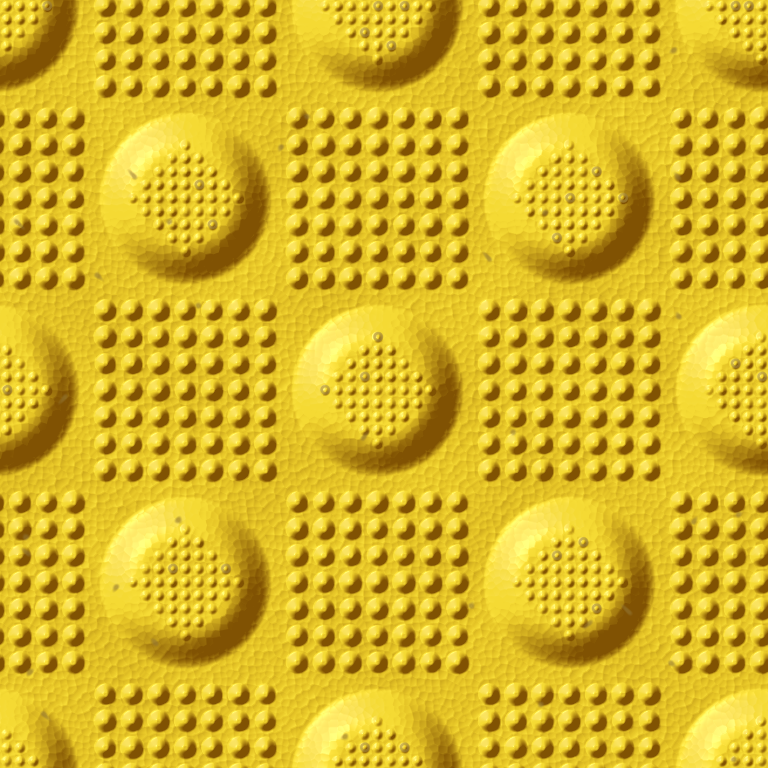
Write a Shadertoy shader that draws this texture.

```glsl
// Yellow tactile paving: round domes with dotted diamonds alternating with 7x7 stud panels.

const float MODULES = 4.0;   // modules per side, domes and panels in a checkerboard
const float TAU = 6.2831853;

vec2 hash(vec2 p) {
    vec3 q = fract(p.xyx * vec3(0.1031, 0.1030, 0.0973));
    q += dot(q, q.yzx + 33.33);
    return fract((q.xx + q.yz) * q.zy);
}

// Wrapping cellular noise: distance to the nearest point and its random value
vec2 cellular(vec2 g, float density) {
    vec2 p = g * density, base = floor(p);
    vec2 nearest = vec2(9.0, 0.0);
    for (int j = -1; j <= 1; j++)
    for (int i = -1; i <= 1; i++) {
        vec2 cell = base + vec2(i, j);
        vec2 rnd = hash(mod(cell, MODULES * density) + density);
        float d = length(cell + 0.1 + 0.8 * rnd - p);
        if (d < nearest.x) nearest = vec2(d, fract(rnd.x * 17.0 + rnd.y * 5.0));
    }
    return nearest;
}

float bump(float d) { return 1.0 - smoothstep(0.15, 1.0, d); }

bool isDome(vec2 id) { return mod(id.x + id.y, 2.0) < 0.5; }

// Small dot on a dome: distance in dot radii, and a random value
vec2 domeDot(vec2 p, vec2 id) {
    vec2 k = round(p / 0.069);
    if (abs(k.x) + abs(k.y) > 4.5) return vec2(9.0, 0.0);
    float rnd = hash(mod(id, MODULES) * 11.0 + k + 7.0).x;
    return vec2(length(p - k * 0.069) / 0.031, rnd);
}

// Moulded height, in module units
float relief(vec2 g) {
    vec2 id = round(g), p = g - id;
    if (isDome(id)) {
        float d = length(p) / 0.45;
        vec2 dotInfo = domeDot(p, id);
        return 0.115 * (1.0 - smoothstep(0.25, 1.0, d * d))
             + (0.010 + 0.005 * dotInfo.y) * bump(dotInfo.x);
    }
    vec2 k = clamp(round(p / 0.139), -3.0, 3.0);
    vec2 rnd = hash(mod(id, MODULES) * 13.0 + k + 5.0);
    float radius = 0.057 + 0.007 * rnd.x;
    return (0.042 + 0.008 * rnd.y) * bump(length(p - k * 0.139) / radius);
}

// Relief plus the pebbly paint skin
float surface(vec2 g) {
    float f = cellular(g, 28.0).x;
    return relief(g) + 0.0035 * f * f;
}

void mainImage(out vec4 fragColor, in vec2 fragCoord) {
    vec2 g = fragCoord / iResolution.xy * MODULES + 0.03;
    vec2 id = round(g), p = g - id;

    // Normal and low light from the upper left
    float e = 0.008, h = surface(g);
    vec3 normal = normalize(vec3(h - surface(g + vec2(e, 0.0)),
                                 h - surface(g + vec2(0.0, e)), e));
    vec3 light = normalize(vec3(-0.74, 0.67, 0.8));
    float lit = max(dot(normal, light), 0.0) / light.z;

    // Soft cast shadow, marched toward the light
    float ground = relief(g), blocked = 0.0;
    for (int i = 1; i <= 12; i++) {
        float t = 0.014 * float(i);
        vec2 q = g + normalize(light.xy) * t;
        blocked = max(blocked, relief(q) - ground - 0.8 * t);
    }
    lit *= 1.0 - 0.45 * smoothstep(0.0, 0.018, blocked);

    // Raised tops catch more light; broad uneven tone
    lit += 0.7 * ground;
    vec2 w = g * TAU / MODULES;
    lit += 0.02 * sin(3.0 * w.x + 2.0 * sin(2.0 * w.y))
         + 0.02 * sin(5.0 * w.y - 2.0 * sin(3.0 * w.x));

    // Paint ramp from brown shade to pale highlight
    vec3 color = mix(vec3(0.50, 0.32, 0.01), vec3(0.90, 0.77, 0.15),
                     clamp((lit - 0.2) / 0.8, 0.0, 1.0));
    color = mix(color, vec3(0.96, 0.855, 0.20), smoothstep(0.98, 1.2, lit));
    color = mix(color, vec3(0.98, 0.89, 0.38), smoothstep(1.25, 1.65, lit));
    vec3 halfway = normalize(light + vec3(0.0, 0.0, 1.0));
    color += vec3(0.12, 0.13, 0.16) * pow(max(dot(normal, halfway), 0.0), 45.0);

    // Worn rings around some dome dots
    if (isDome(id)) {
        vec2 dotInfo = domeDot(p, id);
        float ring = 1.0 - smoothstep(0.1, 0.35, abs(dotInfo.x - 0.6));
        color = mix(color, vec3(0.66, 0.56, 0.27), 0.6 * ring * step(0.9, dotInfo.y));
    }

    // Sparse grimy chips
    vec2 chip = cellular(g + 0.015 * sin(g.yx * TAU * 7.0), 5.0);
    float grime = (1.0 - smoothstep(0.03, 0.13, chip.x)) * step(0.94, chip.y);
    color = mix(color, vec3(0.57, 0.46, 0.20), 0.6 * grime);

    fragColor = vec4(clamp(color, 0.0, 1.0), 1.0);
}
```
